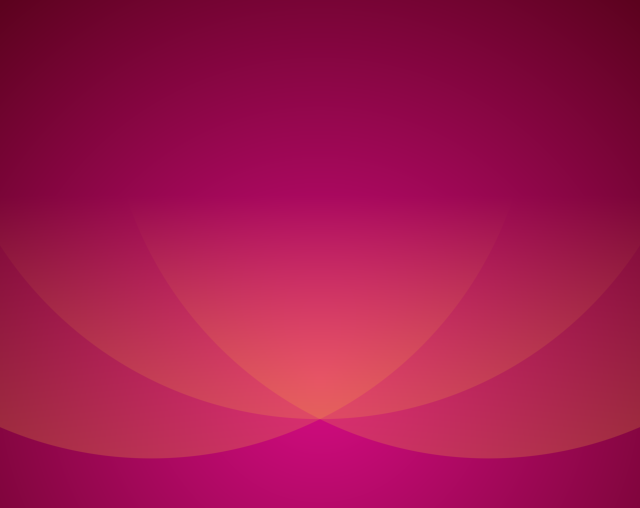
A Shadertoy shader for this background:

```glsl
// Lengths are in canvas heights, with x = 0 on the vertical centre line
const vec3 GLOW_COLOR = vec3(0.840, 0.047, 0.518);
const vec3 EDGE_COLOR = vec3(0.360, 0.008, 0.118);
const vec3 DISC_COLOR = vec3(1.000, 0.765, 0.208);

const vec2 GLOW_CENTER = vec2(0.0, 0.254);
const float GLOW_RADIUS = 0.97;

const int DISC_COUNT = 3;
const float DISC_RADIUS = 0.751;
const float DISC_SPACING = 0.332;
const vec2 CROSSING = vec2(0.0, 0.175); // point shared by all rims

const float FADE_TOP = 0.615;   // height where the discs vanish
const float FADE_SLOPE = 0.427; // opacity gained per unit of descent

// Disc centres lie on an arc around the crossing point
vec2 discCenter(int index) {
    float x = (float(index) - 0.5 * float(DISC_COUNT - 1)) * DISC_SPACING;
    return CROSSING + vec2(x, sqrt(DISC_RADIUS * DISC_RADIUS - x * x));
}

// Antialiased coverage of a disc
float discMask(vec2 p, vec2 center, float pixel) {
    float dist = length(p - center) - DISC_RADIUS;
    return 1.0 - smoothstep(-pixel, pixel, dist);
}

void mainImage(out vec4 fragColor, in vec2 fragCoord) {
    vec2 p = (fragCoord - vec2(0.5 * iResolution.x, 0.0)) / iResolution.y;
    float pixel = 0.75 / iResolution.y;

    // Radial background glow
    float falloff = clamp(length(p - GLOW_CENTER) / GLOW_RADIUS, 0.0, 1.0);
    vec3 color = mix(GLOW_COLOR, EDGE_COLOR, falloff);

    // Translucent discs, denser towards the bottom
    float opacity = FADE_SLOPE * max(FADE_TOP - p.y, 0.0);
    for (int i = 0; i < DISC_COUNT; i++) {
        color = mix(color, DISC_COLOR, opacity * discMask(p, discCenter(i), pixel));
    }

    fragColor = vec4(color, 1.0);
}
```
